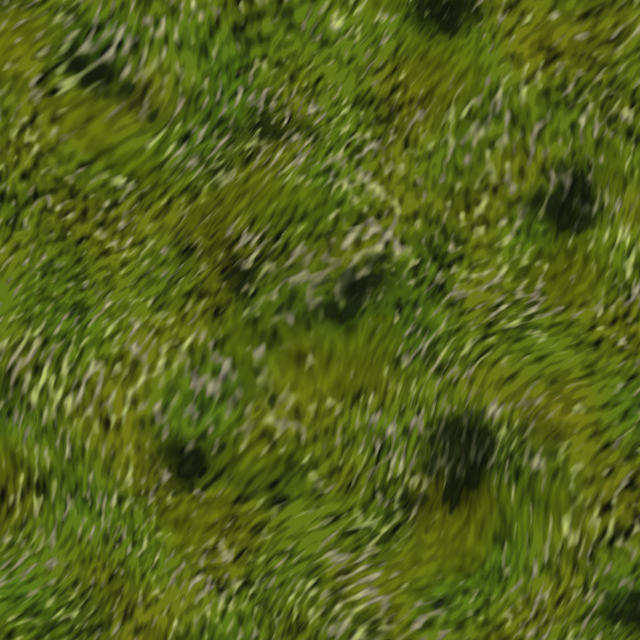
A WebGL 1 fragment shader for this texture:

```glsl
precision highp float;
// Windswept grass seen from above: soft slanted blades in olive greens, pale
// glints gathered in drifts, and ragged dark hollows with smooth moss below.
// Blades are stretched gradient noise in a frame bent by a slow warp.

uniform vec2 u_resolution;

#define BLADE_ANGLE 0.97
#define BLADE_WIDTH 0.0125
#define BLADE_LENGTH 0.036
#define BEND 0.085
#define HOLLOW_SCALE 4.3
#define HOLLOW_LEVEL 0.40
#define GLINT_LEVEL 0.20
#define MOSS_DROP 0.10

const vec3 SHADOW = vec3(0.07, 0.09, 0.04);
const vec3 DARK_GREEN = vec3(0.20, 0.24, 0.06);
const vec3 MID_GREEN = vec3(0.30, 0.36, 0.07);
const vec3 BRIGHT_GREEN = vec3(0.40, 0.47, 0.09);
const vec3 MOSS = vec3(0.34, 0.37, 0.04);
const vec3 PALE_STRAW = vec3(0.58, 0.62, 0.35);
const vec3 GREY_STRAW = vec3(0.52, 0.51, 0.41);

// Random unit gradient for a lattice point
vec2 gradientAt(vec2 cell) {
  vec3 h = fract(vec3(cell.xyx) * vec3(0.1031, 0.1030, 0.0973));
  h += dot(h, h.yzx + 33.33);
  float angle = 6.2832 * fract((h.x + h.y) * h.z);
  return vec2(cos(angle), sin(angle));
}

// Gradient noise, roughly -0.7 to 0.7
float noise(vec2 p) {
  vec2 i = floor(p);
  vec2 f = p - i;
  vec2 w = f * f * f * (f * (f * 6.0 - 15.0) + 10.0);
  vec2 e = vec2(1.0, 0.0);
  float low = mix(dot(gradientAt(i), f),
                  dot(gradientAt(i + e.xy), f - e.xy), w.x);
  float high = mix(dot(gradientAt(i + e.yx), f - e.yx),
                   dot(gradientAt(i + e.xx), f - e.xx), w.x);
  return mix(low, high, w.y);
}

float fbm(vec2 p) {
  float sum = 0.0;
  float amplitude = 1.0;
  for (int i = 0; i < 4; i++) {
    sum += amplitude * noise(p);
    p = mat2(1.6, 1.2, -1.2, 1.6) * p + 7.3;
    amplitude *= 0.5;
  }
  return sum;
}

// One layer of blades; turn tilts it, size scales it, seed shifts it
float blades(vec2 p, float turn, float size, float seed) {
  float a = BLADE_ANGLE + turn;
  vec2 along = vec2(cos(a), sin(a));
  vec2 frame = vec2(dot(p, vec2(along.y, -along.x)) / BLADE_WIDTH,
                    dot(p, along) / BLADE_LENGTH);
  return noise(frame / size + seed);
}

float hollowField(vec2 p) {
  return fbm(p * HOLLOW_SCALE + vec2(3.7, 11.2));
}

void main() {
  vec2 uv = gl_FragCoord.xy / u_resolution.y;

  // Bend the blade frame so the lean drifts across the field
  vec2 p = uv + BEND * vec2(noise(uv * 3.0 + 21.0), noise(uv * 3.0 + 47.0));

  // Blade tone: coarse and fine layers over slow slanted swells
  float coarse = blades(p, -0.12, 1.1, 13.0);
  float fine = blades(p, 0.15, 0.65, 71.0);
  float swell = noise(mat2(5.0, -6.0, 3.0, 8.0) * uv + 31.0);
  float tone = 0.03 + 0.75 * coarse + 0.5 * fine + 0.45 * swell;

  // Hollows, with the moss below and the straw rim above them
  float hollow = smoothstep(HOLLOW_LEVEL - 0.14, HOLLOW_LEVEL + 0.18,
                            hollowField(uv) + 0.3 * coarse + 0.2 * fine);
  float moss = smoothstep(0.12, 0.5, hollowField(uv + vec2(0.0, MOSS_DROP)));
  float rim = smoothstep(0.15, 0.5, hollowField(uv - vec2(0.0, 0.05)));

  // Green ramp from gaps between blades to lit blades
  tone *= 1.0 - 0.35 * moss;
  vec3 color = mix(SHADOW, DARK_GREEN, smoothstep(-0.62, -0.26, tone));
  color = mix(color, MID_GREEN, smoothstep(-0.30, -0.02, tone));
  color = mix(color, BRIGHT_GREEN, smoothstep(0.0, 0.32, tone));
  color *= 1.0 + vec3(0.30, 0.0, -0.2) * noise(uv * 7.0 + 90.0);
  color = mix(color, MOSS * (1.0 + 0.7 * tone), 0.55 * moss);

  // Hollows swallow the greens, leaving a trace of blades
  color = mix(color, SHADOW * (1.0 + 1.2 * tone), 0.92 * hollow);

  // Pale glints, gathered in drifts and along the rims
  float drift = fbm(uv * 6.0 + 55.0);
  float glint = blades(p, 0.05, 0.9, 133.0) + 0.3 * blades(p, -0.2, 0.55, 29.0);
  glint += 0.35 * drift + 0.15 * rim - 0.25 * moss;
  float cover = smoothstep(GLINT_LEVEL - 0.17, GLINT_LEVEL + 0.27, glint);
  float greyness = smoothstep(-0.25, 0.3, noise(uv * 14.0 + 5.0) + 0.4 * rim);
  vec3 straw = mix(PALE_STRAW, GREY_STRAW, greyness);
  straw *= 0.95 + 0.35 * fine + 0.35 * smoothstep(0.35, 0.75, glint);
  color = mix(color, straw, 0.88 * cover * (1.0 - 0.72 * hollow));

  gl_FragColor = vec4(clamp(color, 0.0, 1.0), 1.0);
}
```
